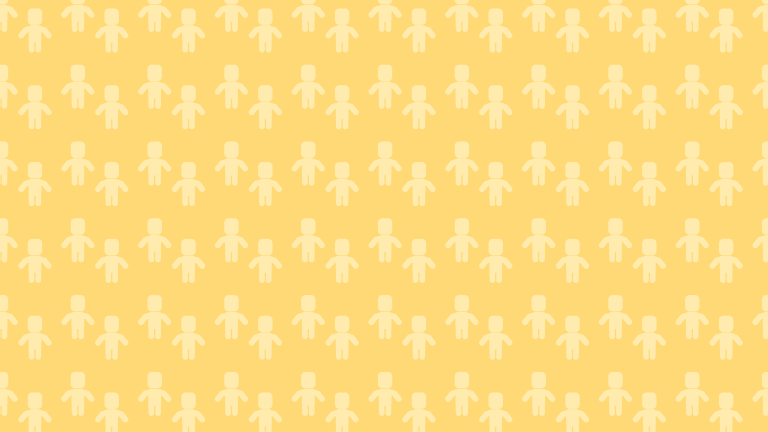
Reproduce this pattern procedurally as a WebGL 2 fragment shader.

```glsl
#version 300 es
precision highp float;
// Staggered rows of pale paper-doll figures on a warm yellow ground.

uniform vec2 u_resolution;
out vec4 fragColor;

float roundedBox(vec2 p, vec2 halfSize, float radius) {
    vec2 d = abs(p) - halfSize + radius;
    return length(max(d, 0.0)) + min(max(d.x, d.y), 0.0) - radius;
}

float capsule(vec2 p, vec2 a, vec2 b, float radius) {
    vec2 ap = p - a, ab = b - a;
    return length(ap - ab * clamp(dot(ap, ab) / dot(ab, ab), 0.0, 1.0)) - radius;
}

// Distance to one figure, 66 units tall and centred on the origin.
float figure(vec2 p) {
    p.x = abs(p.x);
    float head = roundedBox(p - vec2(0.0, 20.7), vec2(10.8, 12.3), 6.5);
    float torso = roundedBox(p - vec2(0.0, -5.0), vec2(9.6, 13.0), 5.0);
    float upperArm = capsule(p, vec2(6.0, 3.0), vec2(14.0, 0.5), 4.4);
    float forearm = capsule(p, vec2(14.0, 0.5), vec2(20.5, -7.5), 4.4);
    float leg = capsule(p, vec2(5.3, -13.0), vec2(5.0, -28.8), 4.2);
    return min(min(head, torso), min(min(upperArm, forearm), leg));
}

// Figure repeated once per square cell, 115 units wide.
float figureGrid(vec2 cell, vec2 center) {
    return figure((fract(cell - center + 0.5) - 0.5) * 115.0);
}

void main() {
    // Ten cells across, anchored at the top left corner.
    vec2 cell = (gl_FragCoord.xy - vec2(0.0, u_resolution.y)) / u_resolution.x * 10.0;
    float dist = min(figureGrid(cell, vec2(0.014, -0.129)),
                     figureGrid(cell, vec2(0.455, -0.397)));

    // Smooth the edge over about one pixel.
    float pixel = 1150.0 / u_resolution.x;
    float coverage = 1.0 - smoothstep(-0.6 * pixel, 0.6 * pixel, dist);

    vec3 ground = vec3(1.0, 0.85, 0.46);
    vec3 paleFigure = vec3(1.0, 0.92, 0.68);
    fragColor = vec4(mix(ground, paleFigure, coverage), 1.0);
}
```
